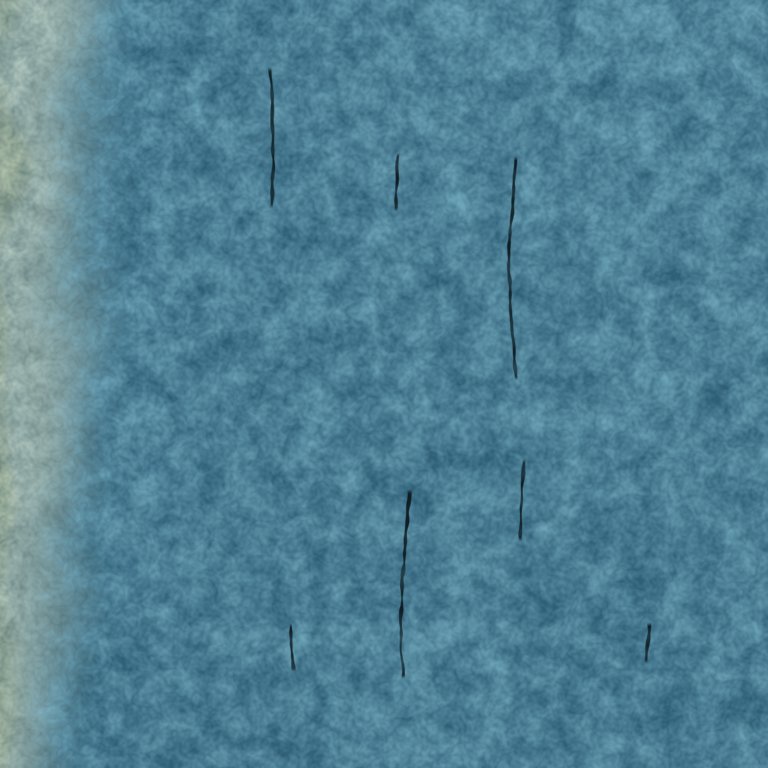
Write a WebGL 1 fragment shader that draws this texture.

```glsl
precision highp float;

uniform vec2 u_resolution;

float hash(vec2 cell) {
  vec3 q = fract(cell.xyx * vec3(0.1031, 0.1030, 0.0973));
  q += dot(q, q.yzx + 33.33);
  return fract((q.x + q.y) * q.z);
}

// Gradient noise, roughly -0.7 to 0.7
float corner(vec2 cell, vec2 offset, vec2 f) {
  float angle = 6.2832 * hash(cell + offset);
  return dot(vec2(cos(angle), sin(angle)), f - offset);
}

float noise(vec2 p) {
  vec2 cell = floor(p);
  vec2 f = p - cell;
  vec2 s = f * f * f * (f * (f * 6.0 - 15.0) + 10.0);
  return mix(
    mix(corner(cell, vec2(0.0), f), corner(cell, vec2(1.0, 0.0), f), s.x),
    mix(corner(cell, vec2(0.0, 1.0), f), corner(cell, vec2(1.0), f), s.x),
    s.y);
}

// Mottling: each octave is turned and doubled in frequency
float mottle(vec2 p) {
  float sum = 0.0;
  float weight = 1.0;
  for (int i = 0; i < 4; i++) {
    sum += weight * noise(p);
    p = mat2(1.6, 1.2, -1.2, 1.6) * p + 17.3;
    weight *= 0.85;
  }
  return sum;
}

// Broken, near-vertical cracks: up to two dashes in each of four columns
float cracks(vec2 p) {
  float aa = 0.9 / u_resolution.y;
  float cover = 0.0;
  for (int i = 0; i < 7; i++) {
    float id = float(i);
    float column = mod(id, 4.0);
    float row = floor(id / 4.0);
    float size = fract(id * 0.618 + 0.2);
    float halfLength = mix(0.025, 0.17, size * size);
    float centerY = 0.25 + 0.5 * row + 0.24 * (hash(vec2(id, 5.0)) - 0.5);
    float wander = 0.02 * noise(vec2(p.y * 4.0, id * 7.3 + 0.4))
                 + 0.003 * noise(vec2(p.y * 35.0, id * 3.7 + 0.4));
    float x = 0.36 + 0.16 * column + 0.03 * (hash(vec2(id, 9.0)) - 0.5) + wander;
    float along = abs(p.y - centerY);
    float width = 0.0019 + 0.0018 * noise(vec2(p.y * 70.0, id * 5.1 + 0.4));
    float line = 1.0 - smoothstep(width - aa, width + aa, abs(p.x - x));
    float ends = 1.0 - smoothstep(halfLength - 0.005, halfLength + 0.002, along);
    float ink = 0.85 + 0.5 * noise(vec2(p.y * 45.0, id * 2.9 + 0.4));
    cover = max(cover, line * ends * min(ink, 1.0));
  }
  return cover;
}

void main() {
  vec2 p = gl_FragCoord.xy / u_resolution;

  // Grainy cloud tone with slow drifts and fine dark creases
  vec2 warped = p + 0.004 * vec2(noise(p * 30.0), noise(p * 30.0 + 41.0));
  float clouds = mottle(warped * 21.0 + 3.0);
  float drift = 0.16 * noise(p * 2.6 + 8.0) + 0.2 * noise(p * 9.0 + 23.0);
  float crease = 1.0 - smoothstep(0.0, 0.16, abs(noise(warped * 62.0 + 60.0)));
  float tone = 0.45 + 0.58 * clouds + drift - 0.12 * crease
             + 0.1 * (p.x + p.y - 1.0);
  tone = clamp(tone, -0.2, 1.2);

  vec3 blue = mix(vec3(0.22, 0.415, 0.505), vec3(0.395, 0.605, 0.685), tone);
  vec3 faded = mix(vec3(0.48, 0.585, 0.58), vec3(0.68, 0.765, 0.735), tone);

  // Worn pale band along the left edge, faintly yellowed at the rim
  float yellowed = 1.0 - smoothstep(-0.01, 0.03, p.x + 0.06 * noise(p * 7.0 + 30.0));
  faded = mix(faded, faded * vec3(1.03, 1.0, 0.92), yellowed);
  float edge = p.x - 0.045 * (p.y - 0.5) + 0.04 * noise(p * 6.0) + 0.022 * clouds;
  vec3 color = mix(faded, blue, smoothstep(0.03, 0.155, edge));

  color = mix(color, vec3(0.05, 0.10, 0.12), 0.95 * cracks(p));
  gl_FragColor = vec4(color, 1.0);
}
```
